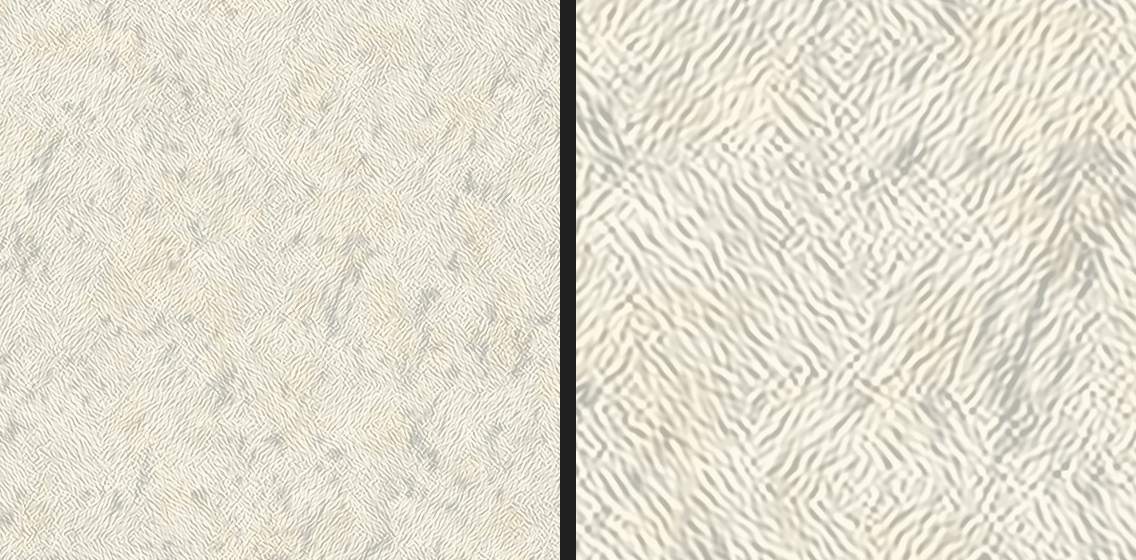
Left, the full canvas; right, a detail of the centre.
This texture is drawn by a Shadertoy shader. Its source:

```glsl
// Cream boucle wool cloth: short slanted strands leaning both ways,
// summed as oriented wave packets on a jittered grid, then toned through
// a four-colour ramp with soft mottling, grey flecks and beige patches.

const float TAU = 6.2831853;
const float CELLS = 90.0;           // packet cells across the canvas
const float STRANDS_PER_CELL = 1.5; // strand ridges across one cell
const int PACKETS = 3;              // wave packets in each cell

const vec3 CREVICE = vec3(0.735, 0.725, 0.665);
const vec3 SHADOW  = vec3(0.835, 0.815, 0.765);
const vec3 WOOL    = vec3(0.910, 0.900, 0.840);
const vec3 LIGHT   = vec3(0.988, 0.978, 0.930);

vec3 hash3(vec2 p) {
    vec3 q = fract(p.xyx * vec3(0.1031, 0.1030, 0.0973));
    q += dot(q, q.yxz + 33.33);
    return fract((q.xxy + q.yzz) * q.zyx);
}

float valueNoise(vec2 p) {
    vec2 cell = floor(p);
    vec2 f = fract(p);
    f = f * f * (3.0 - 2.0 * f);
    float low  = mix(hash3(cell).x, hash3(cell + vec2(1, 0)).x, f.x);
    float high = mix(hash3(cell + vec2(0, 1)).x, hash3(cell + vec2(1, 1)).x, f.x);
    return mix(low, high, f.y);
}

// One short strand: ridges across its axis, fading out at the ends.
float strandPacket(vec2 offset, float angle, float phase) {
    vec2 axis = vec2(cos(angle), sin(angle));
    float along = dot(offset, axis);
    float across = dot(offset, vec2(-axis.y, axis.x));
    float fade = exp(-4.0 * along * along - 5.5 * across * across);
    return fade * cos(TAU * (STRANDS_PER_CELL * across + phase));
}

// Sum of nearby strands, scaled to about unit deviation.
float strandRelief(vec2 p) {
    vec2 home = floor(p);
    float sum = 0.0;
    for (int y = -1; y <= 1; y++) {
        for (int x = -1; x <= 1; x++) {
            vec2 cell = home + vec2(x, y);
            float leftShare = smoothstep(0.3, 0.7, valueNoise(cell / 6.0 + 40.0));
            for (int i = 0; i < PACKETS; i++) {
                vec2 seed = cell + float(i) * vec2(137.0, 211.0);
                vec3 place = hash3(seed + 17.0);
                vec3 turn = hash3(seed + 523.0);
                float angle = turn.x < leftShare ? 2.25 : 0.92;
                angle += 0.6 * (turn.y - 0.5);
                sum += strandPacket(p - cell - place.xy, angle, place.z);
            }
        }
    }
    return sum * 1.41;
}

// Sparse grey flecks, taller than wide and slightly slanted.
float greyFlecks(vec2 uv) {
    float fleck = valueNoise(vec2(uv.x * 80.0 - uv.y * 22.0, uv.y * 42.0) + 90.0);
    float region = valueNoise(uv * 17.0 + 230.0);
    return smoothstep(0.58, 0.92, fleck) * smoothstep(0.2, 0.75, region);
}

vec3 woolRamp(float tone) {
    vec3 color = mix(CREVICE, SHADOW, smoothstep(0.03, 0.20, tone));
    color = mix(color, WOOL, smoothstep(0.20, 0.50, tone));
    return mix(color, LIGHT, smoothstep(0.50, 0.85, tone));
}

void mainImage(out vec4 fragColor, in vec2 fragCoord) {
    vec2 uv = fragCoord / iResolution.y;

    float flecks = greyFlecks(uv);
    float mottle = valueNoise(uv * 28.0 + 300.0) + valueNoise(uv * 61.0 + 350.0) - 1.0;
    float grain = valueNoise(uv * 240.0 + 400.0) - 0.5;

    float height = 0.92 * strandRelief(uv * CELLS);
    height += 0.45 * mottle + 0.5 * grain - 1.1 * flecks + 0.08;
    float tone = 1.0 / (1.0 + exp(-1.7 * height));

    // Warm patches and cooler flecks shift the hue only slightly.
    float beige = smoothstep(0.45, 0.85, 0.6 * valueNoise(uv * 13.0 + 500.0)
                                       + 0.4 * valueNoise(uv * 37.0 + 560.0));
    vec3 color = woolRamp(tone);
    color += beige * vec3(0.004, -0.010, -0.030);
    color += flecks * vec3(-0.020, -0.012, 0.006);

    fragColor = vec4(clamp(color, 0.0, 1.0), 1.0);
}
```
